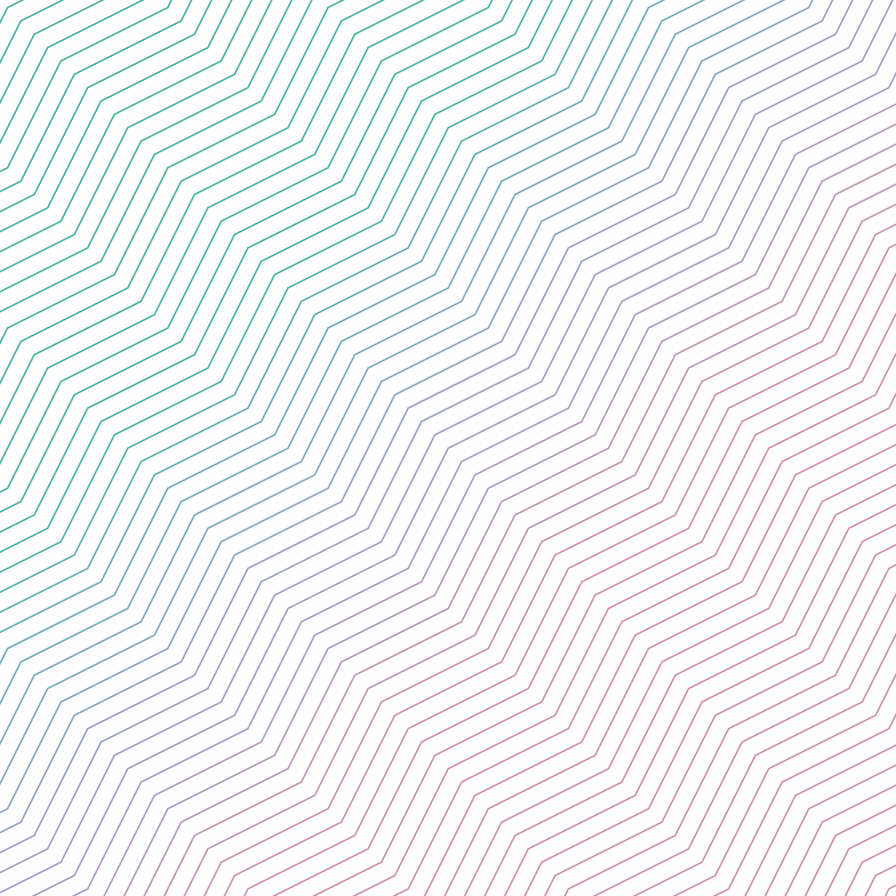
Reproduce this pattern procedurally as a WebGL 2 fragment shader.

```glsl
#version 300 es
precision highp float;
// Thin diagonal zigzag lines, fading from teal through lavender to pink on white.

uniform vec2 u_resolution;
out vec4 fragColor;

const float LINE_STEP = 0.029808;           // line spacing, measured along x - y
const float HALF_PERIOD = 6.0 * LINE_STEP;  // peak to valley, measured along x + y
const float SLOPE = 1.0 / 3.0;              // gives segments of slope 1/2 and 2
const float PHASE = 0.565;                  // offset of the lines, in line steps
const float LINE_WIDTH = 0.0018;

const vec3 PAPER = vec3(0.996);
const vec3 TEAL = vec3(0.25, 0.69, 0.61);
const vec3 BLUE = vec3(0.45, 0.65, 0.76);
const vec3 LAVENDER = vec3(0.64, 0.60, 0.77);
const vec3 PINK = vec3(0.80, 0.55, 0.67);

// Triangle wave: 0 at each peak, halfPeriod at each valley.
float triangleWave(float t, float halfPeriod) {
    float period = 2.0 * halfPeriod;
    return abs(t - period * floor(t / period + 0.5));
}

// Distance to the nearest zigzag line; along and across are diagonal coordinates.
float zigzagDistance(float along, float across, float stepSize, float slope) {
    float field = across - slope * triangleWave(along, HALF_PERIOD);
    float offset = abs(fract(field / stepSize - PHASE + 0.5) - 0.5) * stepSize;
    return offset / sqrt(2.0 * (1.0 + slope * slope));
}

// Smooth-edged stroke coverage.
float stroke(float dist, float width, float pixel) {
    float soft = 0.7 * pixel;
    return 1.0 - smoothstep(0.5 * width - soft, 0.5 * width + soft, dist);
}

// Line colour across the diagonal, 0 at upper left and 2 at lower right.
vec3 lineColour(float across) {
    vec3 colour = mix(TEAL, BLUE, smoothstep(0.58, 0.84, across));
    colour = mix(colour, LAVENDER, smoothstep(0.80, 1.02, across));
    return mix(colour, PINK, smoothstep(1.00, 1.30, across));
}

void main() {
    vec2 p = gl_FragCoord.xy / u_resolution;
    float pixel = 1.0 / min(u_resolution.x, u_resolution.y);

    // Rotate to the diagonals of the canvas.
    float along = p.x + p.y - 1.0;
    float across = p.x - p.y + 1.0;

    float dist = zigzagDistance(along, across, LINE_STEP, SLOPE);
    float ink = stroke(dist, LINE_WIDTH, pixel);
    fragColor = vec4(mix(PAPER, lineColour(across), ink), 1.0);
}
```
